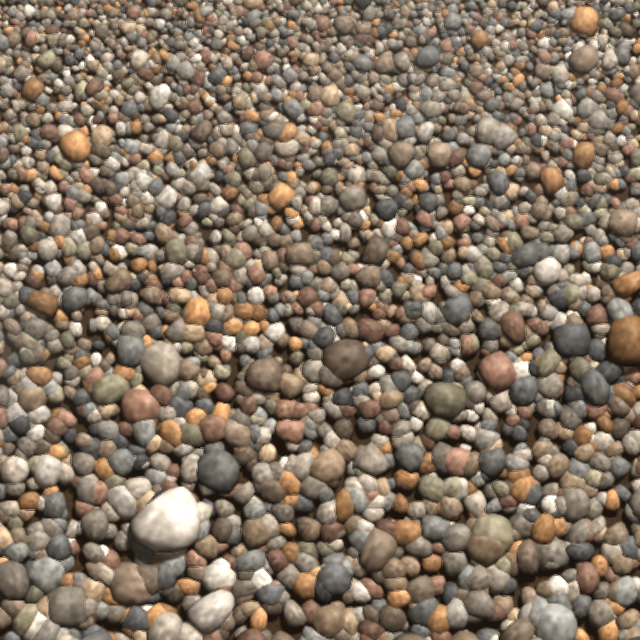
This texture is drawn by a Shadertoy shader. Its source:

```glsl
// Sunlit beach pebbles receding from large, near stones to fine, distant shingle.

const float HORIZON = 1.5;
const float GROUND = -0.004;
const float SOFTNESS = 0.0021;
const vec3 SUN = vec3(0.30, 0.64, 0.707);
const vec3 SUNLIGHT = vec3(1.16, 1.15, 1.13);
const vec3 SKYLIGHT = vec3(0.41, 0.375, 0.335);
const vec3 SOIL = vec3(0.24, 0.19, 0.14);
const vec3 HAZE = vec3(0.66, 0.64, 0.61);

// Common stone colours first, rare ones last.
const vec3 STONES[10] = vec3[10](
    vec3(0.49, 0.46, 0.42), vec3(0.42, 0.37, 0.32),
    vec3(0.56, 0.53, 0.49), vec3(0.42, 0.42, 0.41),
    vec3(0.54, 0.47, 0.39), vec3(0.45, 0.35, 0.30),
    vec3(0.47, 0.45, 0.38), vec3(0.64, 0.62, 0.59),
    vec3(0.31, 0.31, 0.31), vec3(0.57, 0.43, 0.30));

struct Stone {
    float height;
    vec3 normal;
    vec3 key;
    vec2 local;
};

vec3 hash3(vec3 p) {
    p = fract(p * vec3(0.1031, 0.1030, 0.0973));
    p += dot(p, p.yxz + 33.33);
    return fract((p.xxy + p.yxx) * p.zyx);
}

float valueNoise(vec2 p, float seed) {
    vec2 i = floor(p), f = fract(p);
    f = f * f * (3.0 - 2.0 * f);
    float a = hash3(vec3(i, seed)).x;
    float b = hash3(vec3(i + vec2(1, 0), seed)).x;
    float c = hash3(vec3(i + vec2(0, 1), seed)).x;
    float d = hash3(vec3(i + vec2(1, 1), seed)).x;
    return mix(mix(a, b, f.x), mix(c, d, f.x), f.y);
}

// Perspective: cells shrink in proportion to the distance from the horizon.
float depthAt(vec2 p) { return HORIZON - p.y; }

vec2 toGround(vec2 p) {
    float d = depthAt(p);
    return vec2(p.x / d, -log(d));
}

// Adds one layer of scattered domes; the highest surface stays on top.
void addLayer(vec2 p, float cells, float share, vec2 radii, float seed, inout Stone top) {
    vec2 base = floor(toGround(p) * cells);
    for (int j = -1; j <= 1; j++)
    for (int i = -1; i <= 1; i++) {
        vec3 key = vec3(base + vec2(i, j), seed);
        vec3 place = hash3(key);
        if (place.z > share) continue;
        vec3 form = hash3(key + 17.3);
        vec3 pose = hash3(key + 41.7);

        vec2 centre = (key.xy + 0.5 + 0.7 * (place.xy - 0.5)) / cells;
        float d = exp(-centre.y);
        vec2 offset = (p - vec2(centre.x * d, HORIZON - d)) * cells / d;

        // Rotated, egg-shaped and partly squared-off outline.
        float radius = mix(radii.x, radii.y, form.x * form.x);
        vec2 axis = normalize(pose.xy - 0.5 + 0.001);
        vec2 side = vec2(-axis.y, axis.x);
        vec2 w = vec2(dot(offset, axis), dot(offset, side)) / radius;
        w.y *= (1.0 + 0.6 * (form.z - 0.5) * w.x) / mix(0.62, 0.98, form.y);
        w.x *= 1.0 + 0.4 * (place.x - 0.5) * w.y;
        float q = mix(length(w), 1.12 * max(abs(w.x), abs(w.y)), 0.6 * pose.z);
        if (q >= 1.0) continue;

        float dome = sqrt(1.0 - q * q * q);
        float height = radius / cells * (0.85 * dome + 0.45 * form.z - 0.1);
        if (height > top.height) {
            vec2 slope = (axis * w.x + side * w.y) * (0.45 + 0.55 * q);
            top = Stone(height, normalize(vec3(slope, dome + 0.05)), key, w);
        }
    }
}

Stone shingle(vec2 p) {
    Stone top = Stone(GROUND, vec3(0, 0, 1), vec3(0), p * 90.0);
    addLayer(p, 41.0, 1.00, vec2(0.50, 0.74), 3.0, top);
    addLayer(p, 33.0, 0.90, vec2(0.44, 0.72), 7.0, top);
    addLayer(p, 22.0, 0.65, vec2(0.38, 0.70), 11.0, top);
    addLayer(p, 12.0, 0.20, vec2(0.32, 0.56), 23.0, top);
    return top;
}

// Sun blocked by higher stones at one step towards the light.
float blocked(vec2 p, float height, float stepLength) {
    vec2 q = p + SUN.xy * stepLength * depthAt(p);
    float above = shingle(q).height - height - SUN.z * stepLength;
    return 0.95 * smoothstep(-0.002, 0.006, above);
}

vec3 stoneColour(vec3 key, vec2 local) {
    vec3 pick = hash3(key + 71.9);
    vec3 colour = STONES[int(9.99 * pow(pick.x, 1.2))];
    float grain = valueNoise(local * 3.0, key.x + key.y * 7.0)
                + 0.6 * valueNoise(local * 8.0, key.x + 5.0);
    return colour * mix(0.74, 1.22, pick.y) * (0.82 + 0.23 * grain);
}

vec3 render(vec2 p) {
    Stone s = shingle(p);
    bool bare = s.height <= GROUND;
    vec3 albedo = bare ? SOIL : stoneColour(s.key, s.local);
    vec2 bump = vec2(valueNoise(s.local * 4.0, s.key.x), valueNoise(s.local * 4.0, s.key.y + 9.0));
    vec3 normal = normalize(s.normal + vec3(0.35 * (bump - 0.5), 0.0));

    // Sunlight, soft sky light, contact darkening and a damp sheen.
    float sun = 1.0 - max(blocked(p, s.height, 0.012), blocked(p, s.height, 0.030));
    float diffuse = max(dot(normal, SUN), 0.0) * sun;
    float contact = mix(0.40, 1.0, smoothstep(0.1, 0.8, s.normal.z));
    float sheen = pow(max(dot(normal, normalize(SUN + vec3(0, 0, 1))), 0.0), 24.0);
    vec3 colour = albedo * (SKYLIGHT * contact + SUNLIGHT * diffuse);
    colour += (bare ? 0.0 : 0.12) * sheen * sun;

    // Patchy pale glare far away and along the wet left side.
    float patches = valueNoise(p * 6.0 + 4.0, 2.0);
    float glare = 0.22 * smoothstep(0.4, 1.0, p.y) * (0.3 + 0.7 * patches);
    vec2 wet = p - vec2(-0.47, 0.45);
    glare += 0.35 * patches * exp(-dot(wet, wet) * 90.0);
    return mix(colour, HAZE, glare);
}

void mainImage(out vec4 fragColor, in vec2 fragCoord) {
    vec2 p = (fragCoord - vec2(0.5 * iResolution.x, 0.0)) / iResolution.y;
    vec3 sum = vec3(0);
    for (int k = 0; k < 4; k++) {
        vec2 corner = vec2(k % 2, k / 2) - 0.5;
        sum += render(p + corner * SOFTNESS);
    }
    fragColor = vec4(clamp(sum / 4.0, 0.0, 1.0), 1.0);
}
```
